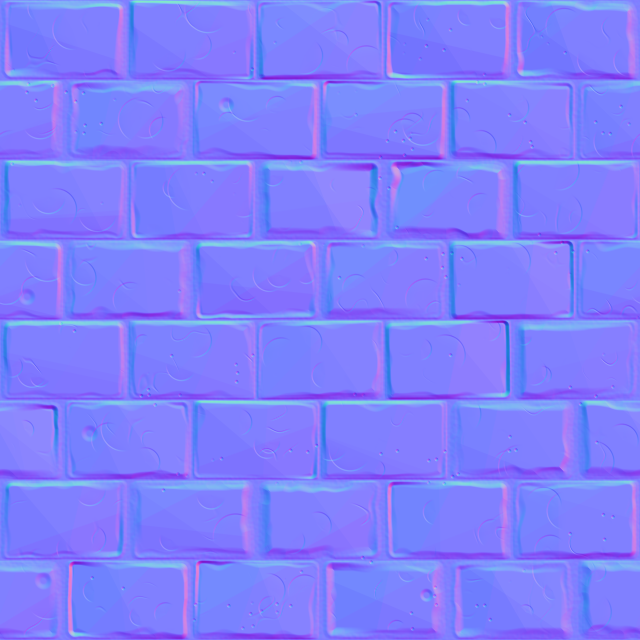
A three.js fragment shader for this texture map:

```glsl
// Tangent-space normal map of a worn brick wall, 5 bricks across and 8 courses
// up in running bond. A height field of bevelled, chipped bricks over grainy
// mortar is differentiated by central differences and packed into RGB.
varying vec2 vUv;

vec2 hash2(vec2 p) {
  p = vec2(dot(p, vec2(127.1, 311.7)), dot(p, vec2(269.5, 183.3)));
  return fract(sin(p) * 43758.5);
}

float gradientNoise(vec2 p) {
  vec2 i = floor(p), f = fract(p);
  vec2 u = f * f * f * (f * (f * 6.0 - 15.0) + 10.0);
  vec2 x = vec2(1.0, 0.0);
  float a = dot(hash2(i) * 2.0 - 1.0, f);
  float b = dot(hash2(i + x.xy) * 2.0 - 1.0, f - x.xy);
  float c = dot(hash2(i + x.yx) * 2.0 - 1.0, f - x.yx);
  float d = dot(hash2(i + x.xx) * 2.0 - 1.0, f - x.xx);
  return mix(mix(a, b, u.x), mix(c, d, u.x), u.y);
}

float roundedBox(vec2 p, vec2 halfSize, float radius) {
  vec2 e = abs(p) - halfSize + radius;
  return length(max(e, 0.0)) + min(max(e.x, e.y), 0.0) - radius;
}

// Relief of one brick face: facets, conchoidal chips, cracks and a dent
float faceRelief(vec2 q, vec2 id, vec2 seed) {
  float h = 0.0;
  for (int i = 0; i < 3; i++) {
    vec2 k = hash2(id + 17.0 * float(i + 1));
    vec2 m = hash2(id + 31.7 * float(i + 1));
    vec2 dir = vec2(cos(6.2832 * k.x), sin(6.2832 * k.x));
    h -= (0.02 + 0.06 * m.x) * max(0.0, dot(q, dir) - 0.035 * k.y);

    vec2 toChip = q - (m - 0.5) * vec2(0.17, 0.1);
    float rim = length(toChip) - 0.01 - 0.025 * k.y;
    float arc = smoothstep(0.1, 0.9, dot(toChip / (length(toChip) + 0.001), dir));
    h -= 0.0006 * arc * exp(min(rim, 0.0) * 120.0) * (1.0 - smoothstep(-0.001, 0.0015, rim));
  }
  float crack = 1.0 - smoothstep(0.0, 0.04, abs(gradientNoise(q * 25.0 + seed + 9.0)));
  h -= 0.0004 * crack * smoothstep(0.12, 0.38, gradientNoise(q * 18.0 + seed + 31.0));

  vec2 k = hash2(id + 71.0);
  vec2 center = (hash2(id + 83.0) - 0.5) * vec2(0.15, 0.08);
  float dent = 1.0 - smoothstep(0.004, 0.01 + 0.006 * k.y, length(q - center));
  return h - 0.0018 * dent * step(0.8, k.x);
}

float brickHeight(vec2 p) {
  // Running bond: even courses are shifted by half a brick
  vec2 g = p * vec2(5.0, 8.0);
  float row = floor(g.y);
  g.x += 0.5 * (1.0 - mod(row, 2.0));
  vec2 id = mod(floor(g), vec2(5.0, 8.0)) + 1.0;
  vec2 cell = (fract(g) - 0.5) * vec2(0.2, 0.125);
  vec2 border = vec2(0.1, 0.0625) - abs(cell);
  vec2 rnd = hash2(id), seed = rnd * 50.0;

  // Slightly skewed outline, smaller and wavier on worn bricks
  float wear = pow(hash2(id + 5.0).x, 2.0);
  vec2 skew = (rnd - 0.5) * vec2(0.05, 0.07);
  vec2 q = cell + skew * cell.yx;
  float d = roundedBox(q, vec2(0.0935, 0.058) - wear * vec2(0.007, 0.003), 0.008);
  d += (0.001 + 0.012 * wear) * max(0.0, gradientNoise(q * 28.0 + seed));

  // Bevel widens in patches; scoops eat into the rim
  float softness = smoothstep(0.0, 0.6, gradientNoise(q * 14.0 + seed + 3.0) + wear - 0.3);
  float bevel = mix(0.003, 0.011, softness) + 0.002 * smoothstep(0.0, 0.05, -q.y);
  float face = 1.0 - smoothstep(-bevel, 0.004, d);
  float scoop = smoothstep(-0.006, 0.004, d + 0.022 * gradientNoise(q * 20.0 + seed + 13.0));
  float h = face * (0.0044 - 0.0014 * scoop + faceRelief(q, id, seed));

  // Mortar fillet, faded to a common level where cells meet
  h += 0.0012 * (1.0 - smoothstep(0.0, 0.01, d));
  return h * smoothstep(0.0, 0.004, min(border.x, border.y))
       + 0.0002 * (1.0 - face) * gradientNoise(p * 170.0);
}

// Tiny pits gathered in loose clusters
float pits(vec2 p) {
  vec2 g = p * 80.0, id = mod(floor(g), 80.0);
  vec2 offset = (hash2(id + 0.5) - 0.5) * 0.5;
  float hole = 1.0 - smoothstep(0.06, 0.25, length(fract(g) - 0.5 - offset));
  float cluster = smoothstep(0.1, 0.2, gradientNoise(p * 9.0 + 4.0));
  return hole * cluster * step(0.9, hash2(id + 7.3).x);
}

float height(vec2 p) {
  return brickHeight(p) - 0.0008 * pits(p);
}

void main() {
  vec2 e = vec2(0.001, 0.0);
  vec2 slope = vec2(height(vUv + e.xy) - height(vUv - e.xy),
                    height(vUv + e.yx) - height(vUv - e.yx)) / (2.0 * e.x);
  vec3 normal = normalize(vec3(-slope, 1.0));
  gl_FragColor = vec4(normal * 0.5 + 0.5, 1.0);
}
```
